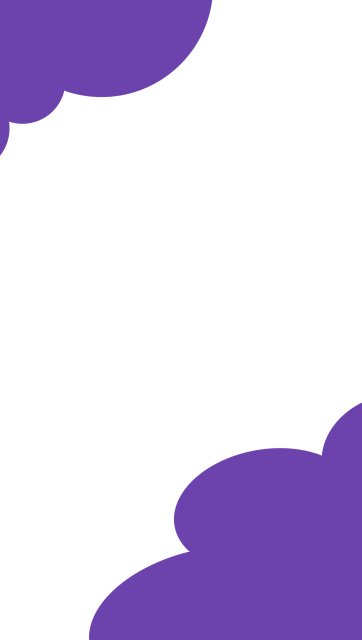
This background is drawn by a Shadertoy shader. Its source:

```glsl
const vec3 PAPER = vec3(1.0);
const vec3 PURPLE = vec3(0.424, 0.263, 0.675);
const float CANVAS_ASPECT = 290.0 / 512.0;

float circle(vec2 p, vec2 centre, float radius) {
    return length(p - centre) - radius;
}

// Approximate distance to an ellipse whose height is sheared along x
float puff(vec2 p, vec2 centre, vec2 radii, float shear) {
    vec2 d = p - centre;
    vec2 q = vec2(d.x, d.y - shear * d.x) / radii + 1e-5;
    vec2 slope = q / radii;
    slope.x -= shear * slope.y;
    float k = length(q);
    return (k - 1.0) * k / max(length(slope), 1e-5);
}

// Round lobes in the upper left corner
float upperCloud(vec2 p) {
    float d = circle(p, vec2(0.1589, 1.0230), 0.1747);
    d = min(d, circle(p, vec2(0.0352, 0.8738), 0.0672));
    d = min(d, circle(p, vec2(-0.0542, 0.7995), 0.0691));
    return min(d, circle(p, vec2(0.0, 0.9414), 0.052));
}

// Wide lobes in the lower right corner, with a filled core
float lowerCloud(vec2 p) {
    float d = puff(p, vec2(0.4167, 0.2031), vec2(0.1445, 0.0956), 0.10);
    d = min(d, puff(p, vec2(0.3255, 0.0319), vec2(0.1862, 0.1120), 0.15));
    d = min(d, puff(p, vec2(0.6120, 0.2922), vec2(0.1087, 0.0919), 0.10));
    return min(d, circle(p, vec2(0.5677, 0.0885), 0.1953));
}

float coverage(float dist, float pixel) {
    return 1.0 - smoothstep(-0.7 * pixel, 0.7 * pixel, dist);
}

void mainImage(out vec4 fragColor, in vec2 fragCoord) {
    vec2 p = fragCoord / iResolution.xy * vec2(CANVAS_ASPECT, 1.0);
    float pixel = 1.0 / iResolution.y;
    float cloud = min(upperCloud(p), lowerCloud(p));
    fragColor = vec4(mix(PAPER, PURPLE, coverage(cloud, pixel)), 1.0);
}
```
